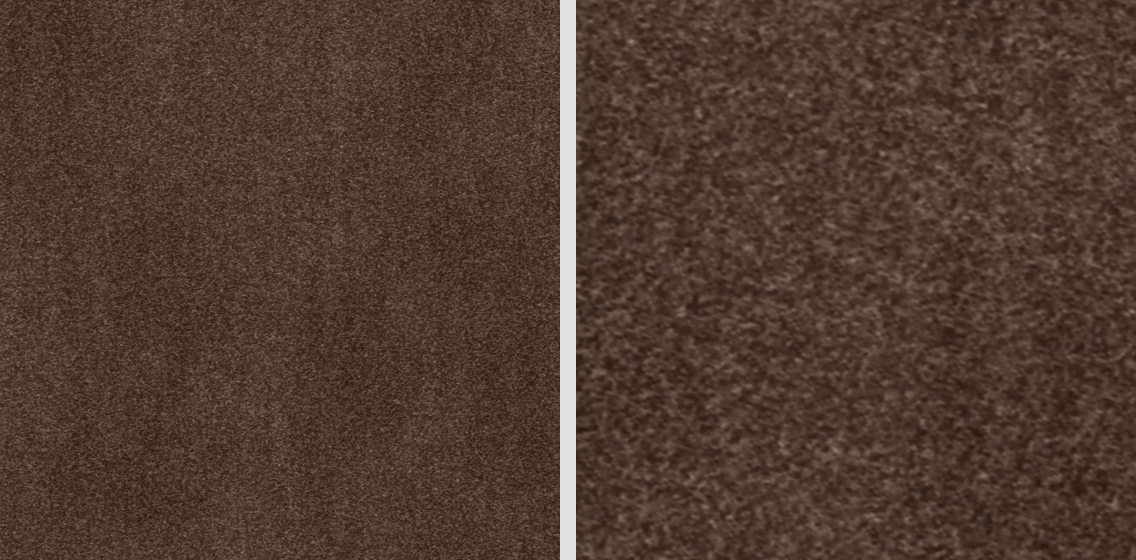
Left: the whole. Right: its middle third, enlarged.
Write a WebGL 1 fragment shader that draws this texture.

```glsl
precision highp float;
// Dense brown velvet pile: fine grain, small pale flecks, soft worn clouds.

uniform vec2 u_resolution;

#define PILE_COLOR vec3(0.305, 0.221, 0.178)
#define LIGHT_TINT vec3(1.0, 0.94, 0.93)
#define GRAIN_SCALE vec2(235.0, 330.0)
#define GRAIN_CONTRAST 0.30
#define FLECK_CELLS 150.0
#define FLECK_DENSITY 0.36
#define FLECK_LIGHT 0.13
#define CLOUD_CONTRAST 0.062
#define STREAK_CONTRAST 0.035

float hash(vec2 p) {
  vec3 q = fract(vec3(p.xyx) * 0.1031);
  q += dot(q, q.yzx + 33.33);
  return fract((q.x + q.y) * q.z);
}

float valueNoise(vec2 p) {
  vec2 cell = floor(p);
  vec2 f = fract(p);
  f = f * f * (3.0 - 2.0 * f);
  float low = mix(hash(cell), hash(cell + vec2(1.0, 0.0)), f.x);
  float high = mix(hash(cell + vec2(0.0, 1.0)), hash(cell + vec2(1.0)), f.x);
  return mix(low, high, f.y);
}

vec2 rotate(vec2 p, float angle) {
  float c = cos(angle);
  float s = sin(angle);
  return vec2(c * p.x + s * p.y, c * p.y - s * p.x);
}

// Centred noise of the pile ends, slightly wider than tall.
float pileGrain(vec2 uv) {
  float coarse = valueNoise(rotate(uv, 0.22) * GRAIN_SCALE + 41.0);
  float fine = valueNoise(rotate(uv, -0.31) * GRAIN_SCALE * 1.55 + 907.0);
  return 0.5 * coarse + 0.5 * fine - 0.5;
}

// Large worn patches, weaker with each octave.
float clouds(vec2 uv) {
  float sum = 0.0;
  float weight = 0.5;
  vec2 p = rotate(uv, 0.5) * 4.0 + 13.0;
  for (int i = 0; i < 4; i++) {
    sum += weight * (valueNoise(p) - 0.5);
    p = rotate(p, 0.7) * 2.1 + 57.0;
    weight *= 0.6;
  }
  return sum;
}

// Sparse short fibres catching the light, mostly lying sideways.
float flecks(vec2 uv) {
  vec2 p = uv * FLECK_CELLS;
  vec2 home = floor(p);
  float light = 0.0;
  for (int y = -1; y <= 1; y++) {
    for (int x = -1; x <= 1; x++) {
      vec2 cell = home + vec2(float(x), float(y));
      vec2 center = cell + vec2(hash(cell + 211.0), hash(cell + 463.0));
      float angle = (hash(cell + 617.0) - 0.5) * 1.8;
      float size = mix(0.75, 1.2, hash(cell + 829.0));
      vec2 d = rotate(p - center, angle) / (vec2(0.44, 0.23) * size);
      float strength = hash(cell + 101.0);
      float present = step(hash(cell + 307.0), FLECK_DENSITY);
      float body = 1.0 - smoothstep(0.25, 1.5, length(d));
      light = max(light, present * body * mix(0.3, 1.0, strength * strength));
    }
  }
  return light;
}

void main() {
  vec2 uv = gl_FragCoord.xy / u_resolution;

  // Broad tone: worn patches and faint vertical brushing.
  float cloud = clouds(uv);
  float streak = valueNoise(uv * vec2(75.0, 9.0) + 29.0) - 0.5;
  float tone = CLOUD_CONTRAST * cloud + STREAK_CONTRAST * streak;

  // Fine detail: flecks are stronger where the pile is worn pale.
  float grain = pileGrain(uv);
  float fleck = flecks(uv) * (1.0 + 0.9 * cloud);
  tone += GRAIN_CONTRAST * grain * (1.0 + 0.5 * grain);
  tone += FLECK_LIGHT * fleck;

  // Slight warm and cool drift between fibres.
  float warmth = valueNoise(uv * 190.0 + 733.0) - 0.5;
  vec3 color = PILE_COLOR + LIGHT_TINT * (tone - 0.005);
  color += vec3(0.012, 0.0, -0.008) * warmth;
  gl_FragColor = vec4(color, 1.0);
}
```
